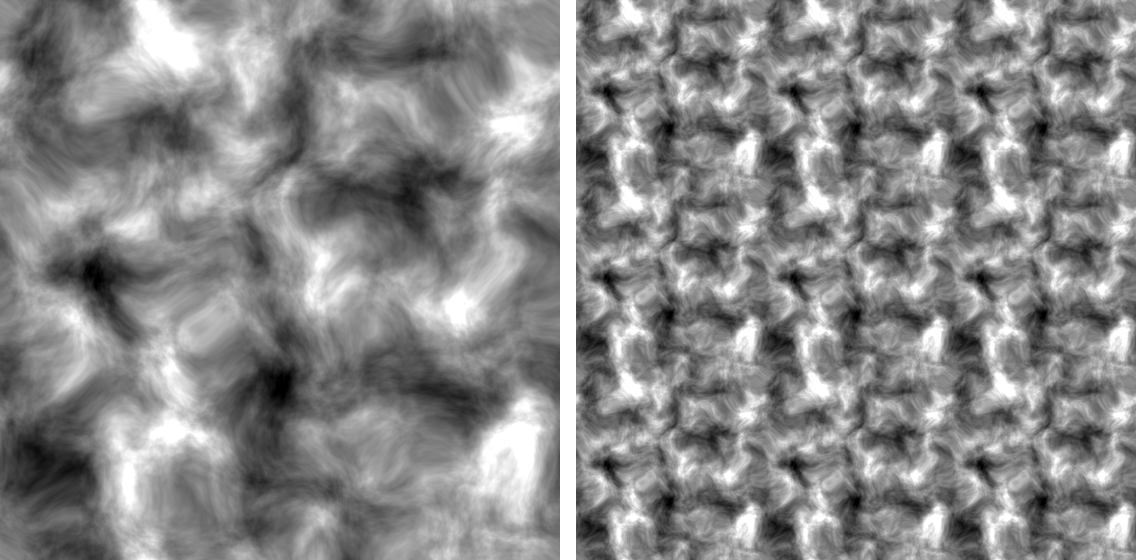
Left: one tile. Right: repeated 3 by 3.
Reproduce this texture procedurally as a three.js fragment shader.

```glsl
// Soft grey clouds: wrapping gradient noise summed over octaves, with the domain
// gently warped so that the fine detail is drawn out into wisps.
// Every lattice repeats a whole number of times, so the square tiles.

#define BASE_CELLS 5.0     // lattice cells across the canvas, first octave
#define OCTAVES 6
#define GAIN 0.54          // amplitude ratio between octaves
#define WARP_CELLS 5.0
#define WARP_AMOUNT 0.075  // displacement in canvas units
#define MID_GREY 0.51
#define CONTRAST 0.165
#define HIGHLIGHT 0.03     // extra lift of the bright cores
#define NOISE_DEVIATION 0.216

varying vec2 vUv;

float hash(vec3 p) {
  p = fract(p * 0.1031);
  p += dot(p, p.zyx + 31.32);
  return fract((p.x + p.y) * p.z);
}

// Slope contribution of one lattice corner, wrapped to the period
float corner(vec2 cell, vec2 offset, float period, float seed) {
  float angle = 6.28318 * hash(vec3(mod(cell, period), seed));
  return dot(vec2(cos(angle), sin(angle)), offset);
}

// Gradient noise that repeats after "period" cells
float wrapNoise(vec2 p, float period, float seed) {
  vec2 cell = floor(p);
  vec2 f = fract(p);
  vec2 fade = f * f * f * (f * (f * 6.0 - 15.0) + 10.0);
  vec2 right = vec2(1.0, 0.0);
  vec2 up = vec2(0.0, 1.0);
  float low = mix(corner(cell, f, period, seed),
                  corner(cell + right, f - right, period, seed), fade.x);
  float high = mix(corner(cell + up, f - up, period, seed),
                   corner(cell + 1.0, f - 1.0, period, seed), fade.x);
  return mix(low, high, fade.y);
}

// Octave sum scaled to unit deviation
float cloudField(vec2 uv) {
  float sum = 0.0;
  float power = 0.0;
  float amplitude = 1.0;
  float cells = BASE_CELLS;
  for (int i = 0; i < OCTAVES; i++) {
    float seed = 11.0 + 7.0 * float(i);
    vec2 shift = vec2(0.37, 0.61) * float(i);  // keeps lattices from lining up
    sum += amplitude * wrapNoise(uv * cells + shift, cells, seed);
    power += amplitude * amplitude;
    amplitude *= GAIN;
    cells *= 2.0;
  }
  return sum / (NOISE_DEVIATION * sqrt(power));
}

// Periodic displacement that bends and stretches the clouds
vec2 warp(vec2 uv) {
  vec2 p = uv * WARP_CELLS + 0.43;
  vec2 broad = vec2(wrapNoise(p, WARP_CELLS, 71.0), wrapNoise(p, WARP_CELLS, 83.0));
  p = p * 2.0 + 0.29;
  float fineCells = WARP_CELLS * 2.0;
  vec2 fine = vec2(wrapNoise(p, fineCells, 97.0), wrapNoise(p, fineCells, 109.0));
  return WARP_AMOUNT * (broad + 0.35 * fine);
}

void main() {
  float density = cloudField(vUv + warp(vUv));

  // Tone curve: even greys, with bright cores pushed to white
  float glow = max(density, 0.0);
  float grey = MID_GREY + CONTRAST * density + HIGHLIGHT * glow * glow;
  gl_FragColor = vec4(vec3(clamp(grey, 0.0, 1.0)), 1.0);
}
```
